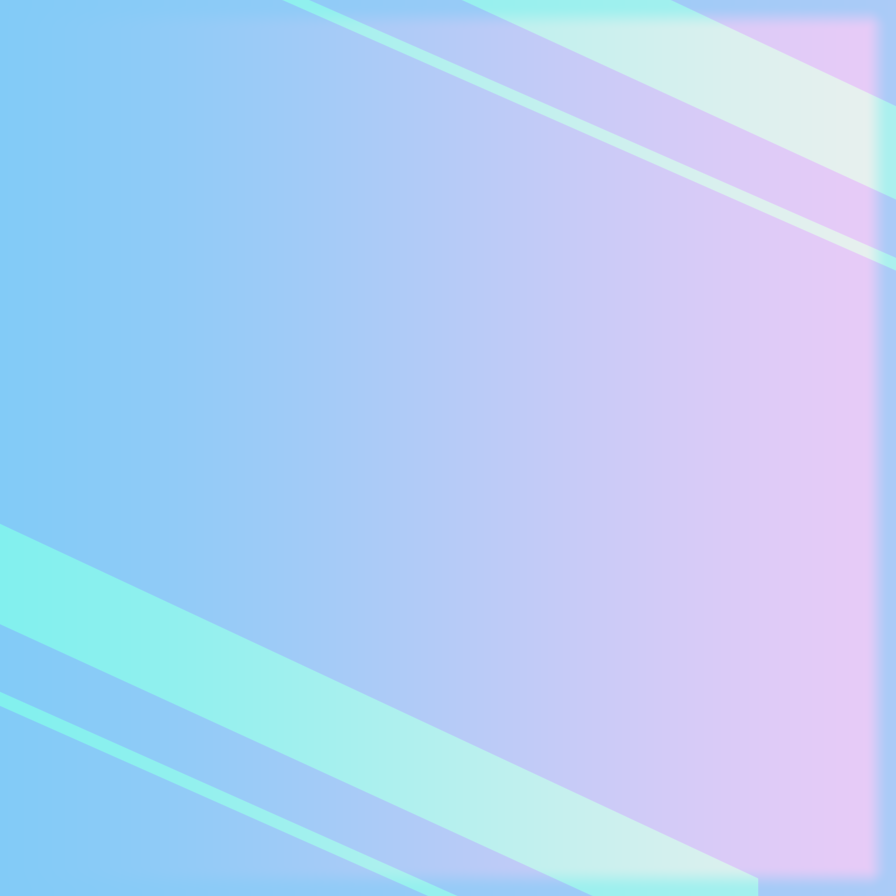
Give the GLSL for this background, as a three.js fragment shader.

```glsl
// A soft sky-blue to lilac panel set into a paler blue frame, crossed by two
// pairs of slanted mint bands. The panel is a blurred rounded-box distance,
// and each band is the space between two nearly parallel lines.
varying vec2 vUv;

// Signed distance to a box with rounded corners
float roundedBox(vec2 p, vec2 halfSize, float radius) {
  vec2 q = abs(p) - halfSize + radius;
  return length(max(q, 0.0)) + min(max(q.x, q.y), 0.0) - radius;
}

// Coverage below the line y = height - slope * x
float below(vec2 p, float height, float slope) {
  float d = (height - slope * p.x - p.y) * inversesqrt(1.0 + slope * slope);
  return smoothstep(-0.0009, 0.0009, d);
}

// Slanted band; each edge holds its height at x = 0 and its fall
float band(vec2 p, vec2 upper, vec2 lower) {
  return below(p, upper.x, upper.y) * (1.0 - below(p, lower.x, lower.y));
}

void main() {
  vec2 p = vUv;

  // Horizontal gradients of the frame and the panel
  float frameRed = mix(0.51, 0.67, p.x);
  float ramp = mix(p.x, smoothstep(0.0, 1.0, p.x), 0.5);
  float panelRed = mix(0.51, 0.912, ramp);

  // Panel with a blurred edge, running off the left side
  float edge = roundedBox(p - vec2(0.439, 0.5), vec2(0.54, 0.48), 0.012);
  float panel = 1.0 - smoothstep(-0.014, 0.014, edge);
  float red = mix(frameRed, panelRed, panel);

  // Upper pair of bands
  float mint = band(p, vec2(1.353, 0.4715), vec2(1.237, 0.4597));
  mint = max(mint, band(p, vec2(1.1516, 0.4394), vec2(1.139, 0.441)));

  // Lower pair; the wide band ends in a vertical cut
  float cut = 1.0 - smoothstep(0.8453, 0.8471, p.x);
  mint = max(mint, cut * band(p, vec2(0.4154, 0.4677), vec2(0.3034, 0.4587)));
  mint = max(mint, band(p, vec2(0.2279, 0.4464), vec2(0.2122, 0.4441)));

  // The bands shift green and blue while the red gradient shows through
  vec2 greenBlue = mix(vec2(0.798, 0.97), vec2(0.942, 0.935), mint);
  gl_FragColor = vec4(red, greenBlue, 1.0);
}
```
